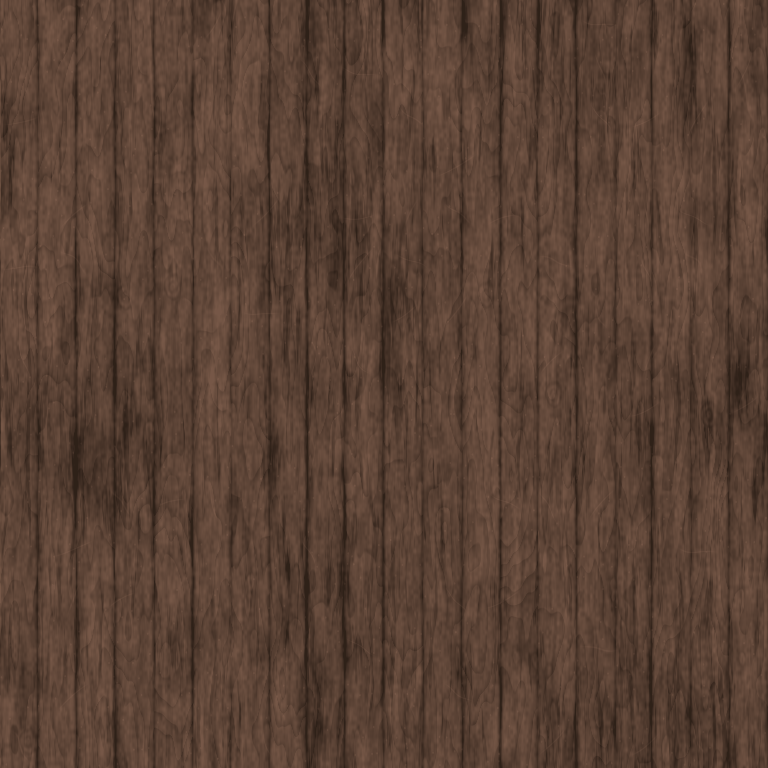
Write a WebGL 2 fragment shader that draws this texture.

```glsl
#version 300 es
precision highp float;
// Dark, worn wooden boards: twenty upright planks with grain, knots, stains and scratches.
uniform vec2 u_resolution;
out vec4 fragColor;

const float PLANKS = 20.0;
const float TAU = 6.2831853;
const vec3 DARK_WOOD = vec3(0.25, 0.18, 0.14);
const vec3 LIGHT_WOOD = vec3(0.42, 0.31, 0.25);

float hash(vec2 p) {
  vec3 q = fract(vec3(p.xyx) * 0.1031);
  q += dot(q, q.yzx + 33.33);
  return fract((q.x + q.y) * q.z);
}

vec2 hash2(vec2 p) {
  return vec2(hash(p + 17.3), hash(p + 71.9));
}

float noise(vec2 p) {
  vec2 i = floor(p), f = fract(p);
  f = f * f * (3.0 - 2.0 * f);
  float low = mix(hash(i), hash(i + vec2(1, 0)), f.x);
  float high = mix(hash(i + vec2(0, 1)), hash(i + vec2(1, 1)), f.x);
  return mix(low, high, f.y);
}

// Octaves of noise, centred on zero
float layeredNoise(vec2 p) {
  float sum = 0.0, weight = 0.5;
  for (int i = 0; i < 4; i++) {
    sum += weight * (noise(p) - 0.5);
    p = p * 2.03 + 19.7;
    weight *= 0.56;
  }
  return sum;
}

// Layered sines, about -1 to 1
float waves(vec2 p) {
  return 0.5 * sin(p.x + 1.7 * sin(p.y)) + 0.3 * sin(2.3 * p.y + p.x) + 0.2 * sin(4.1 * p.x - 3.2 * p.y);
}

// Cellular noise: offset to the nearest point (xy) and its random value (z)
vec3 cellular(vec2 p) {
  vec3 nearest = vec3(9.0);
  for (int y = -1; y <= 1; y++)
    for (int x = -1; x <= 1; x++) {
      vec2 cell = floor(p) + vec2(x, y);
      vec2 offset = p - cell - 0.15 - 0.7 * hash2(cell);
      if (dot(offset, offset) < dot(nearest.xy, nearest.xy)) nearest = vec3(offset, hash(cell));
    }
  return nearest;
}

// Oval rings around a few cell points: ring tone (x) and coverage (y)
vec2 knots(vec2 p, vec2 radius, float rings, float share) {
  vec3 cell = cellular(p);
  float d = length(cell.xy / radius) + 0.1 * waves(cell.xy * 9.0);
  float cover = (1.0 - smoothstep(0.75, 1.05, d)) * step(cell.z, share);
  return vec2(0.5 * sin(d * TAU * rings) - 0.6 * smoothstep(0.6, 0.85, d), cover);
}

// One short, faint line in some cells of a grid
float scratches(vec2 p, float halfWidth, float share) {
  vec2 cell = floor(p);
  float angle = TAU * hash(cell + 5.0);
  vec2 q = fract(p) - 0.5, along = vec2(cos(angle), sin(angle));
  float t = dot(q, along);
  float d = abs(dot(q, vec2(-along.y, along.x)) + 0.25 * t * t);
  float ends = 1.0 - smoothstep(0.15, 0.42, abs(t));
  return (1.0 - smoothstep(0.0, halfWidth, d)) * ends * step(hash(cell), share);
}

// Thin dark growth lines following the contours of a tall, stretched field
float growthLines(vec2 p) {
  float field = 13.0 * layeredNoise(p * vec2(12.0, 3.0)) + 0.3 * waves(p * vec2(60.0, 20.0));
  float ramp = fract(field);
  return ramp * ramp * ramp * (1.0 - smoothstep(0.9, 1.0, ramp));
}

// Soft dark seam; d is the distance to it
float groove(float d, float halfWidth) {
  return 0.55 * exp(-d * d / (halfWidth * halfWidth)) + 0.36 * exp(-d / (2.2 * halfWidth));
}

void main() {
  vec2 uv = gl_FragCoord.xy / u_resolution;

  // Seams, each slightly off its even place
  float seam = round(uv.x * PLANKS);
  float side = uv.x * PLANKS - seam - 0.07 * (hash(vec2(seam, 3.0)) - 0.5);
  float plank = seam + step(0.0, side);
  vec2 grain = uv + vec2(0.37 * plank, 5.0 * hash(vec2(plank, 8.0)));
  grain.x += 0.003 * waves(grain * vec2(25.0, 14.0));

  // Broad stains, mottling, fibres and growth lines
  float stain = layeredNoise(uv * vec2(7.0, 4.5) + 3.0);
  float tone = 0.83 + 0.08 * (hash(vec2(plank, 1.0)) - 0.5) + 0.4 * stain;
  tone += 0.5 * layeredNoise(uv * vec2(40.0, 26.0));
  tone += 0.6 * layeredNoise(grain * vec2(80.0, 6.0));
  tone += 0.7 * layeredNoise(grain * vec2(200.0, 22.0) + 5.0);
  tone += 0.36 * (noise(uv * vec2(300.0, 170.0)) - 0.5);
  tone -= 0.4 * growthLines(grain);

  // Dark streaks, wide and fine, a little denser where the stain is deep
  float wide = layeredNoise(grain * vec2(60.0, 7.0) + 9.0) - 0.25 * stain;
  float fine = layeredNoise(grain * vec2(170.0, 12.0) + 31.0) - 0.3 * stain;
  tone -= 0.34 * smoothstep(0.04, 0.28, wide) + 0.42 * smoothstep(0.08, 0.26, fine);

  // Small knots within planks, large faint ones across them
  vec2 small = knots(uv * vec2(PLANKS, 9.0), vec2(0.28, 0.2), 2.5, 0.05);
  vec2 large = knots(uv * vec2(6.0, 4.0) + 2.0, vec2(0.26, 0.3), 5.0, 0.2);
  tone += 0.2 * small.x * small.y + 0.14 * large.x * large.y;

  // Pale scratches and specks
  tone += 0.2 * scratches(uv * 16.0 + waves(uv * 30.0) * 0.1, 0.025, 0.35);
  vec3 speck = cellular(uv * vec2(90.0, 70.0));
  tone += 0.25 * (1.0 - smoothstep(0.04, 0.15, length(speck.xy))) * step(speck.z, 0.14);

  // Grooves, uneven from seam to seam and along their length
  float wear = 0.55 + 0.45 * hash(vec2(seam, 6.0)) + 0.9 * layeredNoise(vec2(seam * 7.0, uv.y * 14.0));
  tone -= wear * step(0.5, seam) * groove(abs(side) / PLANKS, 0.0023);

  fragColor = vec4(mix(DARK_WOOD, LIGHT_WOOD, clamp(tone, -0.4, 1.25)), 1.0);
}
```
